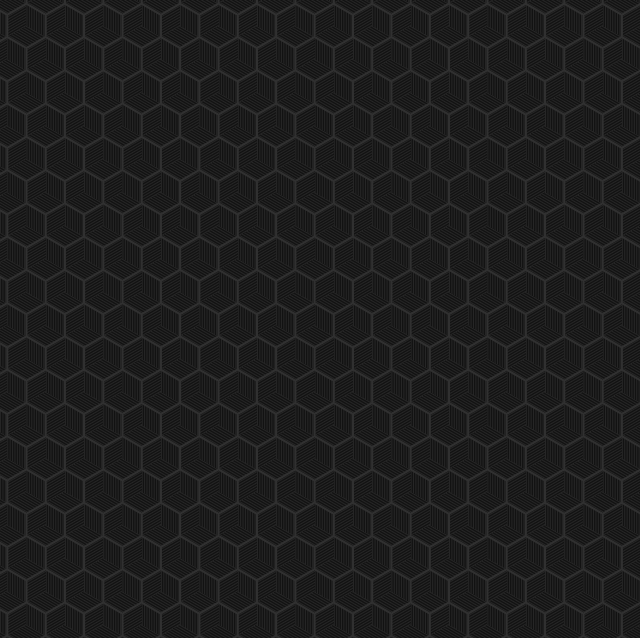
This pattern is drawn by a Shadertoy shader. Its source:

```glsl
const float SQRT3 = 1.7320508;
const float APOTHEM = 0.8660254;
const float THIRD_TURN = 2.0943951;

const vec3 GROUND = vec3(0.072);
const vec3 HATCH = vec3(0.15);
const vec3 OUTLINE = vec3(0.19);

// Offset from the centre of the nearest pointy-top hexagon of unit side
vec2 hexLocal(vec2 p) {
    vec2 period = vec2(SQRT3, 3.0);
    vec2 a = mod(p + 0.5 * period, period) - 0.5 * period;
    vec2 b = mod(p, period) - 0.5 * period;
    return dot(a, a) < dot(b, b) ? a : b;
}

// Distance inward from the hexagon border
float borderDistance(vec2 p) {
    p = abs(p);
    return APOTHEM - max(p.x, 0.5 * p.x + APOTHEM * p.y);
}

// Turn whichever of the three rhombic faces holds p onto the right-hand one
vec2 foldFace(vec2 p) {
    float sector = floor((atan(p.y, p.x) + 0.25 * THIRD_TURN) / THIRD_TURN);
    float turn = sector * THIRD_TURN;
    float c = cos(turn), s = sin(turn);
    return vec2(c * p.x + s * p.y, c * p.y - s * p.x);
}

// Running total of stripe coverage from zero to x
float stripeIntegral(float x, float duty) {
    return floor(x) * duty + min(fract(x), duty);
}

// Stripes averaged over a footprint of the given width
float stripes(float x, float duty, float footprint) {
    float lo = stripeIntegral(x - 0.5 * footprint, duty);
    float hi = stripeIntegral(x + 0.5 * footprint, duty);
    return (hi - lo) / footprint;
}

// Antialiased line of the given half width
float lineMask(float dist, float halfWidth, float pixel) {
    return clamp((halfWidth - dist) / pixel + 0.5, 0.0, 1.0);
}

vec3 hatchedCubes(vec2 p, float lineCount, float duty, float halfWidth, float pixel) {
    vec2 local = hexLocal(p);
    float scale = lineCount / APOTHEM;

    // Lines run parallel to one edge of each face
    float across = foldFace(local).x * scale;
    float hatch = stripes(across, duty, pixel * scale);
    vec3 color = mix(GROUND, HATCH, hatch);

    // Heavier hexagon outline
    float outline = lineMask(borderDistance(local), halfWidth, pixel);
    return mix(color, OUTLINE, outline);
}

void mainImage(out vec4 fragColor, in vec2 fragCoord) {
    float side = 0.03476;
    vec2 anchor = vec2(0.4027, 0.5423);
    vec2 p = (fragCoord / iResolution.y - anchor) / side;
    float pixel = 1.0 / (iResolution.y * side);
    fragColor = vec4(hatchedCubes(p, 8.0, 0.42, 0.047, pixel), 1.0);
}
```
